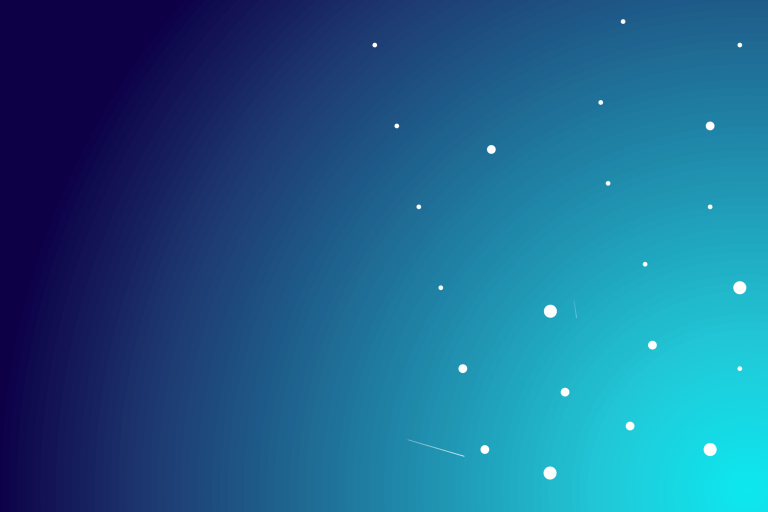
This background is drawn by a WebGL 1 fragment shader. Its source:

```glsl
precision highp float;
// A navy to cyan glow spreading from the lower right corner, with white dots.
// The glow is a four-stop radial ramp in faint bands; the dots sit on a skewed,
// swaying lattice, and two thin streaks fade along their length.

uniform vec2 u_resolution;

const vec3 NAVY = vec3(0.05, 0.0, 0.28);
const vec3 INDIGO = vec3(0.115, 0.22, 0.44);
const vec3 TURQUOISE = vec3(0.13, 0.78, 0.84);
const vec3 CYAN = vec3(0.05, 0.91, 0.94);
const vec3 WHITE = vec3(1.0);

const vec2 GLOW_CENTER = vec2(1.46, 0.043);
const float GLOW_RADIUS = 1.465;
const float BANDS = 96.0;

const float SMALL = 0.0045;
const float MEDIUM = 0.0085;
const float LARGE = 0.0127;

// Coverage of a shape from its signed distance
float cover(float dist, float pixel) {
  return 1.0 - smoothstep(-0.7 * pixel, 0.7 * pixel, dist);
}

// Radial colour ramp, t = 0 at the glow and 1 in the dark
vec3 glowRamp(float t) {
  vec3 color = mix(CYAN, TURQUOISE, clamp(t / 0.2, 0.0, 1.0));
  color = mix(color, INDIGO, clamp((t - 0.2) / 0.6, 0.0, 1.0));
  return mix(color, NAVY, clamp((t - 0.8) / 0.2, 0.0, 1.0));
}

// Lattice point: rows run downward, columns narrow toward the right edge
vec2 dotCenter(float row, float col) {
  float sway = 0.041 * cos(1.5708 * row + 0.7854) * step(0.5, col);
  float x = mix(0.732 + 0.043 * row, 1.416, col / 3.0) + sway;
  float y = 0.912 - 0.158 * row - 0.053 * sin(2.0944 * col);
  return vec2(x, y);
}

// Dots grow toward the bottom; odd columns alternate by row
float dotRadius(float row, float col) {
  float lower = step(3.5, row);
  if (mod(col, 2.0) < 0.5) return mix(SMALL, MEDIUM, lower);
  if (mod(row, 2.0) > 0.5) return row < 2.0 ? MEDIUM : LARGE;
  return col < 2.0 ? MEDIUM * lower : SMALL;
}

// Hairline from a to b, brightening toward b
float streak(vec2 p, vec2 a, vec2 b, float halfWidth, float pixel) {
  vec2 along = b - a;
  float h = clamp(dot(p - a, along) / dot(along, along), 0.0, 1.0);
  float dist = length(p - a - along * h) - halfWidth;
  return cover(dist, pixel) * mix(0.4, 1.0, h);
}

void main() {
  vec2 p = gl_FragCoord.xy / u_resolution.y;
  float pixel = 1.0 / u_resolution.y;

  // Background glow in faint concentric bands
  float t = distance(p, GLOW_CENTER) / GLOW_RADIUS;
  vec3 color = glowRamp(floor(t * BANDS + 0.5) / BANDS);

  // Streaks
  float lines = 0.8 * streak(p, vec2(0.797, 0.141), vec2(0.906, 0.109), 0.0009, pixel);
  lines += 0.35 * streak(p, vec2(1.121, 0.414), vec2(1.126, 0.38), 0.0008, pixel);
  color = mix(color, WHITE, min(lines, 1.0));

  // Dots
  float dots = 0.0;
  for (int i = 0; i < 6; i++) {
    for (int j = 0; j < 4; j++) {
      float row = float(i);
      float col = float(j);
      float radius = dotRadius(row, col);
      float dist = distance(p, dotCenter(row, col)) - radius;
      dots = max(dots, cover(dist, pixel) * step(0.001, radius));
    }
  }
  gl_FragColor = vec4(mix(color, WHITE, dots), 1.0);
}
```
